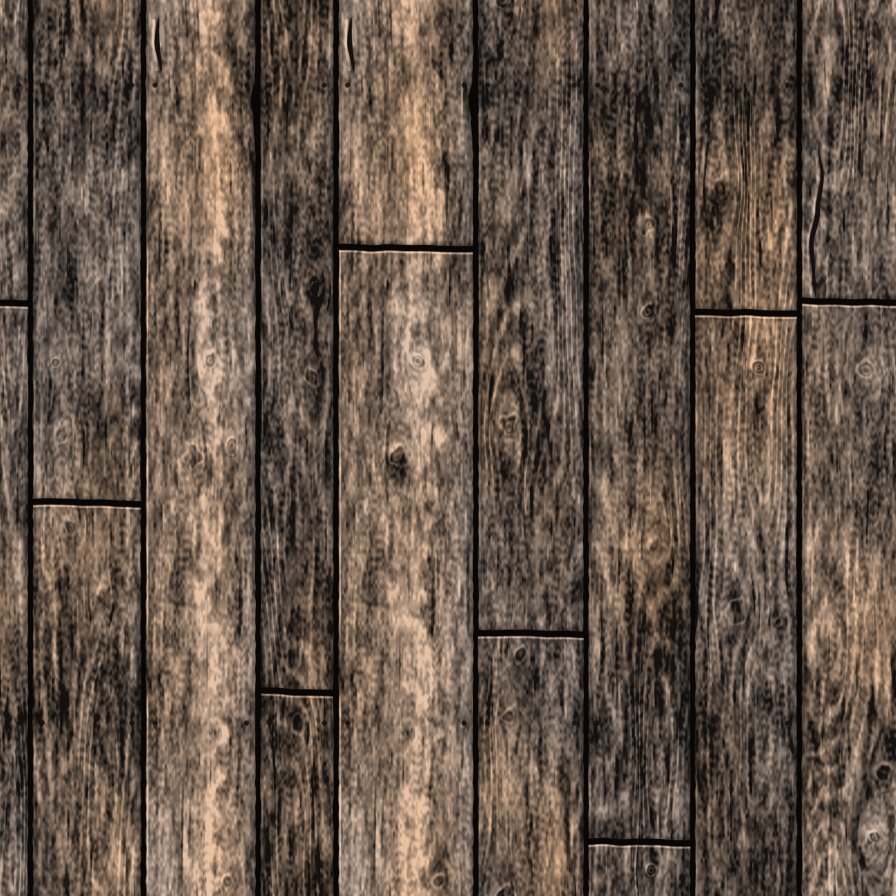
A WebGL 1 fragment shader for this texture:

```glsl
precision highp float;
// Weathered vertical planks: eight boards of uneven width, most with a butt joint.
// Stretched noise gives the grain, bent around scattered knots; stains, nails,
// splits and dark gaps go on top. The tile wraps in both directions.
uniform vec2 u_resolution;

float hash(vec2 p) {
  return fract(sin(dot(p, vec2(127.1, 311.7))) * 43758.545);
}

// One column of noise, shifted along by its own phase, repeating after "period".
float strand(float column, float y, float period) {
  y += hash(vec2(column, 77.0));
  float f = fract(y), row = floor(y);
  return mix(hash(vec2(column, mod(row, period))),
             hash(vec2(column, mod(row + 1.0, period))), f * f * (3.0 - 2.0 * f));
}

// Noise over one board: cells per canvas across and along the grain.
float grain(vec2 p, float fx, float fy, float seed) {
  float x = p.x * fx + seed * 17.0, f = fract(x);
  return mix(strand(floor(x), p.y * fy, fy), strand(floor(x) + 1.0, p.y * fy, fy),
             f * f * (3.0 - 2.0 * f));
}

// Soft line of unit height around zero.
float line(float d, float size) {
  return exp(-d * d / (size * size));
}

// Each column: left edge, width, joint height (negative for none), tone.
vec4 findBoard(float x) {
  mat4 leftHalf = mat4(0.034, 0.126, 0.439, 0.45,  0.160, 0.128, -1.0, 0.60,
                       0.288, 0.087, 0.228, 0.34,  0.375, 0.156, 0.723, 0.60);
  mat4 rightHalf = mat4(0.531, 0.123, 0.293, 0.43,  0.654, 0.119, 0.060, 0.33,
                        0.773, 0.119, 0.651, 0.39,  0.892, 0.142, 0.663, 0.46);
  vec4 board = leftHalf[0];
  for (int i = 0; i < 4; i++) if (x >= leftHalf[i].x) board = leftHalf[i];
  for (int i = 0; i < 4; i++) if (x >= rightHalf[i].x) board = rightHalf[i];
  return board;
}

void main() {
  vec2 uv = gl_FragCoord.xy / u_resolution;
  float aa = 0.8 / min(u_resolution.x, u_resolution.y);
  float x = fract(uv.x - 0.034) + 0.034;
  vec4 board = findBoard(x);
  float width = board.y, seed = floor(board.w * 100.0 + 0.5);
  float pale = smoothstep(0.5, 0.58, board.w);
  vec2 p = vec2(x - board.x, uv.y), g = p;
  float across = p.x / width;

  // Knots push the grain aside and add their own rings.
  float knots = 0.0;
  for (int i = 0; i < 4; i++) {
    float k = float(i), radius = mix(0.005, 0.012, hash(vec2(seed + 5.0, k + 3.0)));
    vec2 d = p - vec2(width * (0.2 + 0.6 * hash(vec2(seed, k))), hash(vec2(k + 9.0, seed)));
    d.y = fract(d.y + 0.5) - 0.5;
    g.x -= 0.75 * d.x * line(length(d * vec2(1.0, 0.5)), radius * 2.0);
    float r = length(d * vec2(1.0, 0.8)) / radius + grain(p, 110.0, 90.0, seed) - 0.5;
    knots += 0.13 * sin(r * 9.0 + 1.0) * line(r, 1.1) - 0.18 * line(r, 0.45);
    knots += 0.28 * line(r - 0.9, 0.3) * smoothstep(0.0, 1.0, (d.y - d.x) / radius);
  }
  g.x += 0.006 * grain(p, 20.0, 7.0, seed);

  // Streaks, fibres, pores, dark checks and arched growth rings.
  float t = board.w + 0.02 + knots;
  t += 0.20 * (grain(g, 45.0, 4.0, seed + 6.0) - 0.5);
  t += 0.34 * (grain(g, 170.0, 14.0, seed) - 0.5);
  t += 0.42 * (grain(g, 290.0, 48.0, seed + 2.0) - 0.5);
  t += 0.40 * (grain(p, 400.0, 200.0, seed + 4.0) - 0.5);
  t -= 0.28 * smoothstep(0.72, 0.95, grain(g, 230.0, 22.0, seed + 9.0));
  t += 0.22 * smoothstep(0.78, 0.97, grain(g, 240.0, 30.0, seed + 11.0));
  float contour = grain(g, 24.0, 3.0, seed + 8.0) + 0.06 * grain(g, 70.0, 14.0, seed);
  float rings = pow(0.5 + 0.5 * sin(contour * 70.0), 3.0) - 0.3;
  t += mix(0.25, 0.06, pale) * rings * smoothstep(0.2, 0.6, grain(p, 14.0, 5.0, seed + 1.0));

  // Blotchy stains, darkest near the nail rows, and a worn stripe on pale boards.
  float blot = 0.6 * grain(p, 9.0, 6.0, seed + 3.0) + 0.4 * grain(p, 30.0, 18.0, seed);
  t += 0.46 * (blot - 0.5);
  float stripe = across - 0.60 - 0.14 * (grain(p, 1.0, 9.0, seed) - 0.5)
               - 0.20 * (grain(p, 60.0, 60.0, seed) - 0.5);
  t += pale * (0.30 * smoothstep(-0.22, 0.02, stripe) * smoothstep(0.10, 0.03, stripe) - 0.06);
  for (int i = 0; i < 2; i++) {
    float dy = p.y - (i == 0 ? 0.905 : 0.193);
    vec2 nail = vec2(min(p.x, width - p.x) - 0.013, dy);
    t -= 0.18 * (1.0 - 0.6 * pale) * blot * line(dy, 0.045);
    t -= 0.12 * line(length(nail * vec2(3.5, 1.0)), 0.022);
    t *= mix(0.1, 1.0, smoothstep(0.0028 - aa, 0.0028 + aa, length(nail)));
  }

  // A wandering split on the last board, short chips on the pale ones.
  float along = abs(p.y - mix(0.75, 0.95, pale)) / mix(0.085, 0.03, pale);
  float cut = 0.003 * max(pale, step(0.89, board.x)) * sqrt(max(0.0, 1.0 - along));
  float split = p.x - 0.012 - 0.022 * grain(p, 0.01, 26.0, seed);
  t += 0.3 * step(0.0005, cut) * line(split + 0.0045, 0.0016);
  t *= 1.0 - smoothstep(0.0, 0.0005, cut) * (1.0 - smoothstep(cut - aa, cut + aa, abs(split)));

  // Gaps between boards, slightly ragged, with a bright worn left edge.
  float chip = 0.008 * pale * smoothstep(0.05, 0.0, abs(p.y - 0.88)) * grain(p, 0.01, 30.0, seed);
  float side = min(p.x, width - p.x - chip) + 0.0014 * (grain(p, 0.01, 110.0, seed) - 0.5);
  t *= mix(0.6, 1.0, smoothstep(0.002, 0.011, side));
  float worn = smoothstep(0.2, 0.6, grain(p, 0.01, 18.0, seed + 7.0));
  t += mix(0.25, 0.6, pale) * worn * line(p.x - 0.0045, 0.0012);
  float solid = smoothstep(0.0029 - aa, 0.0029 + aa, side);

  // Butt joint: dark slit with a lit edge on the board below.
  float joint = fract(p.y - board.z + 0.5) - 0.5 + 0.0025 * (across - 0.5);
  joint = board.z < 0.0 ? 1.0 : joint + 0.0018 * (grain(p, 50.0, 1.0, seed) - 0.5);
  t *= mix(0.65, 1.0, smoothstep(0.002, 0.010, abs(joint)));
  t += 0.5 * line(joint + 0.0050, 0.0013);
  solid *= smoothstep(0.0034 - aa, 0.0034 + aa, abs(joint));

  // Charcoal to bleached wood, drifting between warm brown and grey.
  vec3 color = mix(vec3(0.075, 0.065, 0.058), vec3(0.76, 0.65, 0.56), clamp(t * 1.16, 0.0, 1.2));
  float warmth = grain(p, 11.0, 5.0, seed + 5.0) - 0.35 * smoothstep(0.75, 1.0, across);
  color *= mix(vec3(0.95, 0.99, 1.05), vec3(1.06, 0.99, 0.90), clamp(warmth, 0.0, 1.0));
  gl_FragColor = vec4(mix(vec3(0.03, 0.026, 0.024), color, solid), 1.0);
}
```
